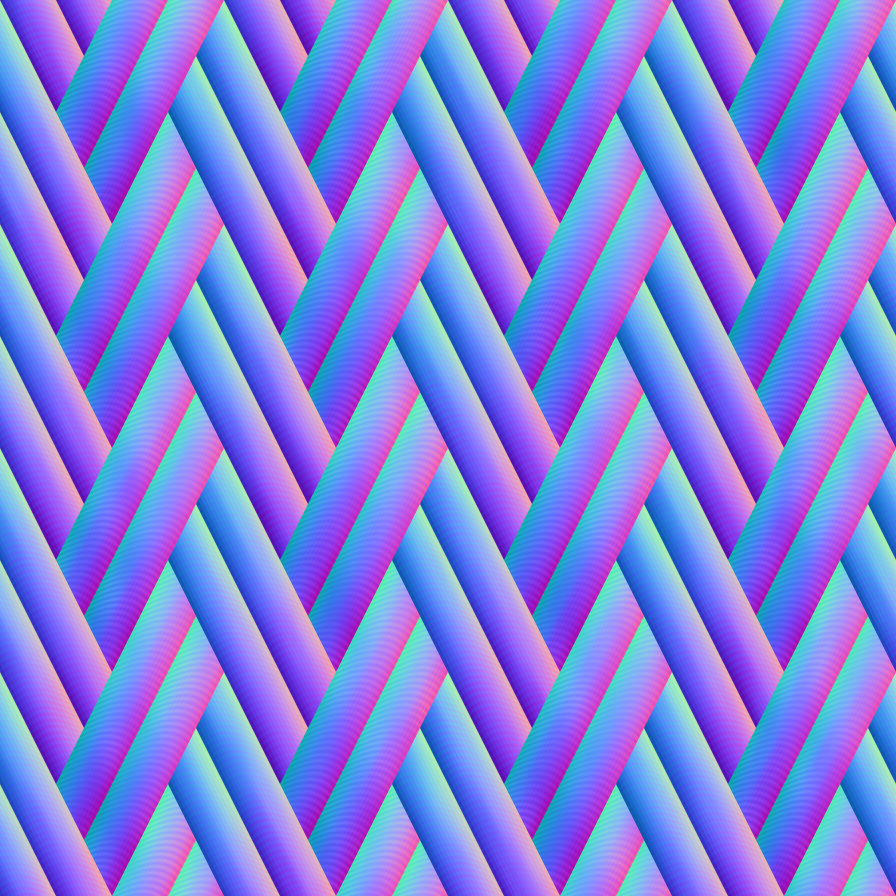
A Shadertoy shader for this texture map:

```glsl
// Tangent-space normal map of a herringbone weave of paired, ribbed cords.

const float REPEATS = 4.0;       // weave repeats across and down
const float EDGE_TILT = 0.90;    // sideways lean of the normal at a cord edge
const float BEND_TILT = 0.40;    // lean along the cord where it dives under
const float RIB_COUNT = 18.0;    // ribs per pair width
const float RIB_TILT = 0.075;
const float RIB_SLANT = 0.25;
const float RIB_BOW = 0.09;
const float FIBRE_COUNT = 7.0;   // fine threads along half a cord
const float FIBRE_TILT = 0.035;
const float STREAK_TILT = 0.20;  // soft irregularity of the cords
const int SAMPLES = 3;           // antialiasing grid side
const float TAU = 6.2831853;
const float DIAGONAL = 0.7071068;

float hash(vec2 p) {
    vec3 q = fract(vec3(p.xyx) * 0.1031);
    q += dot(q, q.yzx + 33.33);
    return fract((q.x + q.y) * q.z);
}

// Wraps a noise cell on the skewed lattice spanned by (8, 8) and (4, -4).
float cellHash(vec2 cell, vec2 freq) {
    float k = floor(cell.y / (4.0 * freq.y));
    cell += vec2(4.0, -4.0) * freq * k;
    cell.x = mod(cell.x, 16.0 * freq.x);
    return hash(cell + 7.0);
}

float wrappedNoise(vec2 p, vec2 freq) {
    p *= freq;
    vec2 cell = floor(p);
    vec2 f = fract(p);
    f = f * f * (3.0 - 2.0 * f);
    float low = mix(cellHash(cell, freq), cellHash(cell + vec2(1, 0), freq), f.x);
    float high = mix(cellHash(cell + vec2(0, 1), freq), cellHash(cell + vec2(1, 1), freq), f.x);
    return mix(low, high, f.y) - 0.5;
}

vec3 weaveNormal(vec2 uv) {
    // Skewed axes: skew.x steps over rising cords, skew.y over falling ones.
    vec2 grid = REPEATS * vec2(uv.x, 1.0 - uv.y);
    vec2 skew = vec2(2.0 * grid.x + grid.y, 2.0 * grid.x - grid.y);
    vec2 pairId = floor(skew);

    // Each pair of cords passes over two pairs, then under two.
    float risingPos = mod(skew.y + pairId.x - 1.0, 4.0);
    float fallingPos = mod(skew.x + pairId.y - 3.0, 4.0);
    bool rising = risingPos < 2.0;
    float along = (rising ? risingPos : fallingPos) - 1.0;
    float across = 2.0 * fract(2.0 * (rising ? skew.x : skew.y)) - 1.0;
    float side = rising ? 1.0 : -1.0;

    // Round profile and the bend at both ends.
    float acrossTilt = EDGE_TILT * across;
    float alongTilt = BEND_TILT * sin(along * TAU * 0.25);

    // Bowed ribs, fine threads and long streaks.
    float ribPhase = RIB_COUNT * (along - RIB_SLANT * across + side * RIB_BOW * across * across);
    vec2 streakFreq = rising ? vec2(10.0, 2.0) : vec2(2.0, 10.0);
    float streak = wrappedNoise(skew, streakFreq);
    float patchy = wrappedNoise(skew, vec2(3.0));
    alongTilt += RIB_TILT * (1.0 + patchy) * sin(TAU * ribPhase);
    alongTilt += STREAK_TILT * patchy;
    acrossTilt += FIBRE_TILT * (1.0 + 2.0 * streak) * sin(TAU * FIBRE_COUNT * across);
    acrossTilt += STREAK_TILT * streak * (1.0 - across * across);

    // Cords lean on the two diagonals.
    vec2 acrossDir = DIAGONAL * vec2(1.0, -side);
    vec2 alongDir = DIAGONAL * vec2(1.0, side);
    vec2 tilt = acrossTilt * acrossDir + alongTilt * alongDir;
    tilt *= min(1.0, 0.93 / max(length(tilt), 0.001));
    return vec3(tilt, sqrt(1.0 - dot(tilt, tilt)));
}

void mainImage(out vec4 fragColor, in vec2 fragCoord) {
    vec3 color = vec3(0.0);
    for (int j = 0; j < SAMPLES; j++) {
        for (int i = 0; i < SAMPLES; i++) {
            vec2 offset = (vec2(i, j) + 0.5) / float(SAMPLES) - 0.5;
            vec2 uv = (fragCoord + offset) / iResolution.xy;
            color += 0.5 + 0.5 * weaveNormal(uv);
        }
    }
    fragColor = vec4(color / float(SAMPLES * SAMPLES), 1.0);
}
```
